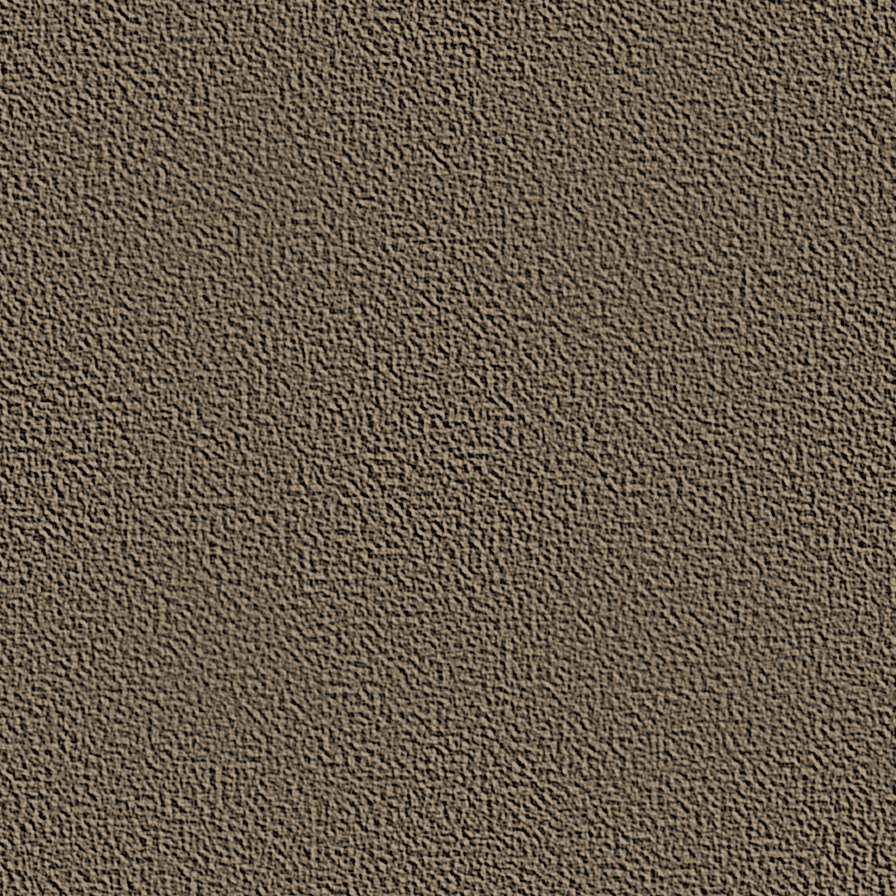
Give the GLSL for this texture, as a Shadertoy shader.

```glsl
// Fine sandy stucco: two octaves of gradient noise form a height field that is
// lit from one side by a finite difference. The relief swells and fades gently
// over the canvas, and its slope is mapped to a warm brown tone curve.

const float GRAIN_FREQ    = 142.0;               // coarse grains per canvas height
const float FINE_FREQ     = 258.0;               // fine grit per canvas height
const float FINE_WEIGHT   = 0.40;
const vec2  LIGHT_DIR     = vec2(0.75, 0.66);    // towards the light
const float SLOPE_STEP    = 0.0012;              // half width of the slope probe
const float RELIEF_GAIN   = 4.0;                 // brings the slope to unit spread
const float SWELL_AMOUNT  = 0.09;                // broad change of relief strength
const float SWELL_FREQ    = 12.566;              // two swells across the canvas
const float DRIFT_AMOUNT  = 0.12;                // irregular part of that change
const float DRIFT_FREQ    = 5.0;
const float MID_TONE      = 0.425;
const float TONE_SLOPE    = 0.20;
const float TONE_BEND     = 0.035;               // compresses lights, deepens darks
const float DARKEST       = 0.025;
const vec3  SAND_TINT     = vec3(1.0, 0.875, 0.705);
const vec3  PALE_TINT     = vec3(1.0, 0.915, 0.780);

// Sine-free hash giving two values from 0 to 1.
vec2 hash22(vec2 p)
{
    vec3 q = fract(p.xyx * vec3(0.1031, 0.1030, 0.0973));
    q += dot(q, q.yzx + 33.33);
    return fract((q.xx + q.yz) * q.zy);
}

// Contribution of the random unit gradient at one lattice corner.
float cornerRamp(vec2 cell, vec2 offset)
{
    vec2 gradient = normalize(hash22(cell) * 2.0 - 0.9999);
    return dot(gradient, offset);
}

float gradientNoise(vec2 p)
{
    vec2 cell = floor(p);
    vec2 f = p - cell;
    vec2 blend = f * f * f * (f * (f * 6.0 - 15.0) + 10.0);
    vec2 e = vec2(1.0, 0.0);
    float low  = mix(cornerRamp(cell, f),
                     cornerRamp(cell + e.xy, f - e.xy), blend.x);
    float high = mix(cornerRamp(cell + e.yx, f - e.yx),
                     cornerRamp(cell + e.xx, f - e.xx), blend.x);
    return mix(low, high, blend.y);
}

// Surface height: coarse grains plus turned, finer grit.
float stuccoHeight(vec2 p)
{
    vec2 turned = vec2(0.8 * p.x - 0.6 * p.y, 0.6 * p.x + 0.8 * p.y);
    return gradientNoise(p * GRAIN_FREQ + 7.3)
         + FINE_WEIGHT * gradientNoise(turned * FINE_FREQ + 411.7);
}

// Strength of the relief, strongest at the centre and the corners.
float reliefStrength(vec2 p)
{
    vec2 swell = cos(p * SWELL_FREQ);
    float drift = gradientNoise(p * DRIFT_FREQ + 91.4);
    return 1.0 + SWELL_AMOUNT * (swell.x + swell.y) + DRIFT_AMOUNT * drift;
}

void mainImage(out vec4 fragColor, in vec2 fragCoord)
{
    vec2 p = fragCoord / iResolution.y;

    // Side lighting from the slope along the light direction.
    vec2 probe = LIGHT_DIR * SLOPE_STEP;
    float slope = stuccoHeight(p - probe) - stuccoHeight(p + probe);
    float light = clamp(slope * RELIEF_GAIN * reliefStrength(p), -2.5, 2.2);

    // Tone curve and warm tint, paler in the lights.
    float tone = MID_TONE + TONE_SLOPE * light - TONE_BEND * light * light;
    tone = max(tone, DARKEST);
    vec3 tint = mix(SAND_TINT, PALE_TINT, smoothstep(0.50, 0.68, tone));

    fragColor = vec4(tone * tint, 1.0);
}
```
